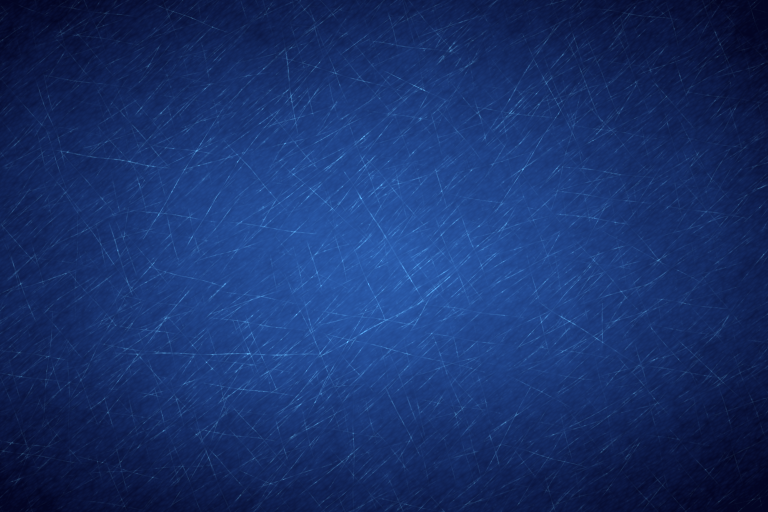
Write a Shadertoy shader that draws this texture.

```glsl
// Scratched blue surface with a soft central glow, dark rim and worn hairlines.

float hash(float n) {
    return fract(sin(n * 12.9898) * 43758.547);
}

vec2 hash2(vec2 cell) {
    vec2 k = vec2(dot(cell, vec2(127.1, 311.7)), dot(cell, vec2(269.5, 183.3)));
    return fract(sin(k) * 43758.547);
}

vec2 rotate(vec2 p, float angle) {
    float c = cos(angle), s = sin(angle);
    return vec2(c * p.x + s * p.y, c * p.y - s * p.x);
}

// Distance to the nearest scattered cell point
float cellular(vec2 p) {
    vec2 cell = floor(p), local = fract(p);
    float nearest = 2.0;
    for (int y = -1; y <= 1; y++) {
        for (int x = -1; x <= 1; x++) {
            vec2 offset = vec2(x, y);
            vec2 delta = offset + hash2(cell + offset) - local;
            nearest = min(nearest, dot(delta, delta));
        }
    }
    return sqrt(nearest);
}

// Layered, turned sines give slow cloudy variation around zero
float clouds(vec2 p, float frequency) {
    float sum = 0.0, amplitude = 0.5;
    for (int i = 0; i < 4; i++) {
        p = rotate(p, 1.1) + 0.37;
        vec2 q = p * frequency;
        sum += amplitude * sin(q.x + 1.4 * sin(q.y * 0.8)) * cos(q.y + sin(q.x * 0.7));
        amplitude *= 0.6;
        frequency *= 1.9;
    }
    return sum;
}

// Line from a to b that fades towards both ends
float scratch(vec2 p, vec2 a, vec2 b, float width, float pixel) {
    vec2 ap = p - a, ab = b - a;
    float along = clamp(dot(ap, ab) / dot(ab, ab), 0.0, 1.0);
    float dist = length(ap - ab * along);
    float taper = sqrt(max(4.0 * along * (1.0 - along), 0.0));
    return taper * (1.0 - smoothstep(0.0, width + pixel, dist));
}

// Dense faint scuffs: one slanted stroke per long cell in turned grids
float scuffs(vec2 p, float pixel) {
    float sum = 0.0;
    for (int i = 0; i < 16; i++) {
        float seed = float(i) + 1.0;
        float spread = hash(seed) - 0.5;
        float angle = i < 9 ? 0.8 + 0.55 * spread : 3.14 * hash(seed + 40.0);
        vec2 size = vec2(mix(0.09, 0.3, hash(seed + 20.0)), 0.045);
        vec2 q = rotate(p, angle) / size + seed * 17.3;
        vec2 random = hash2(floor(q)), local = fract(q);
        float line = mix(0.25, 0.75, random.x) + 0.4 * (random.y - 0.5) * (local.x - 0.5);
        float dist = abs(local.y - line) * size.y;
        float taper = 4.0 * local.x * (1.0 - local.x);
        float strength = random.y * random.y * step(0.3, random.x);
        sum += strength * taper * (1.0 - smoothstep(0.0, 1.1 * pixel, dist));
    }
    return sum;
}

// Longer random hairlines, most of them rising to the right
float hairlines(vec2 p, float aspect, float pixel) {
    float sum = 0.0;
    for (int i = 0; i < 110; i++) {
        float seed = float(i) * 5.0 + 3.0;
        vec2 middle = vec2(hash(seed) * aspect, hash(seed + 1.0));
        float spread = hash(seed + 2.0) - 0.5;
        float angle = hash(seed + 3.0) < 0.5 ? 0.85 + 0.5 * spread : 6.28 * spread;
        vec2 halfLine = vec2(cos(angle), sin(angle)) * mix(0.03, 0.17, hash(seed + 4.0));
        float strength = mix(0.15, 0.6, hash(seed + 0.5));
        sum += strength * scratch(p, middle - halfLine, middle + halfLine, 0.0, pixel);
    }
    return sum;
}

// The deepest scratches, each as start and end
float deepScratches(vec2 p, float pixel) {
    const vec4 ends[12] = vec4[12](
        vec4(0.55, 0.95, 0.58, 0.74), vec4(0.67, 0.67, 0.83, 0.41),
        vec4(0.92, 0.50, 0.81, 0.40), vec4(0.84, 0.42, 0.60, 0.29),
        vec4(0.22, 0.31, 0.64, 0.307), vec4(0.94, 0.72, 1.09, 0.96),
        vec4(0.62, 0.65, 0.83, 0.84), vec4(0.08, 0.71, 0.34, 0.67),
        vec4(0.21, 0.57, 0.26, 0.42), vec4(0.45, 0.01, 0.60, 0.18),
        vec4(0.75, 0.25, 0.82, 0.11), vec4(1.05, 0.41, 1.26, 0.28));
    float sum = 0.0;
    for (int i = 0; i < 12; i++) sum += scratch(p, ends[i].xy, ends[i].zw, 0.0003, pixel);
    return sum;
}

void mainImage(out vec4 fragColor, in vec2 fragCoord) {
    vec2 uv = fragCoord / iResolution.xy, p = fragCoord / iResolution.y;
    float aspect = iResolution.x / iResolution.y, pixel = 1.0 / iResolution.y;

    // Elliptical glow falling to a dark rim, with a dimmer lower band
    vec2 fromGlow = (uv - vec2(0.49, 0.49)) * 2.0;
    float light = 1.0 - sqrt(dot(fromGlow, fromGlow) + 0.04) / 1.43;
    light -= 0.04 * (1.0 - smoothstep(0.1, 0.3, uv.y));

    // Soft mottling and diagonal fibres
    float mottle = clouds(p, 9.0);
    vec2 grain = rotate(p + 0.006 * mottle, 0.65);
    float fibre = cellular(grain * vec2(24.0, 65.0)) - 0.5;
    float fineFibre = cellular(grain * vec2(80.0, 190.0) + 7.0) - 0.5;
    light += 0.04 * mottle + 0.03 * clouds(p, 31.0) - 0.07 * fibre - 0.09 * fineFibre;
    light = max(light, 0.03);
    vec3 color = vec3(0.005, 0.01, 0.12) + light * vec3(0.18, 0.385, 0.60);
    color.b += 0.1 * light * (1.0 - light);

    // Scratches wander slightly and break up into dashes
    vec2 bent = p + 0.0012 * sin(p.yx * 47.0 + 2.0 * sin(p * 23.0));
    float wear = 1.0 - smoothstep(0.25, 0.7, cellular(p * 38.0));
    float dashes = 1.0 - smoothstep(0.2, 0.65, cellular(p * 110.0));
    float lines = hairlines(bent, aspect, pixel) + 0.5 * scuffs(bent, pixel);
    lines += 0.65 * deepScratches(bent, pixel);
    lines *= 0.2 + 0.4 * wear + 0.7 * dashes * wear;

    // Tiny chips cluster along the scratches
    float chip = 1.0 - smoothstep(0.06, 0.06 + 75.0 * pixel, cellular(p * 75.0));
    lines += chip * (0.07 + 0.9 * min(lines, 1.0)) * wear;
    color += min(lines, 1.2) * (0.35 + 0.65 * light) * vec3(0.22, 0.38, 0.36);
    fragColor = vec4(color, 1.0);
}
```
